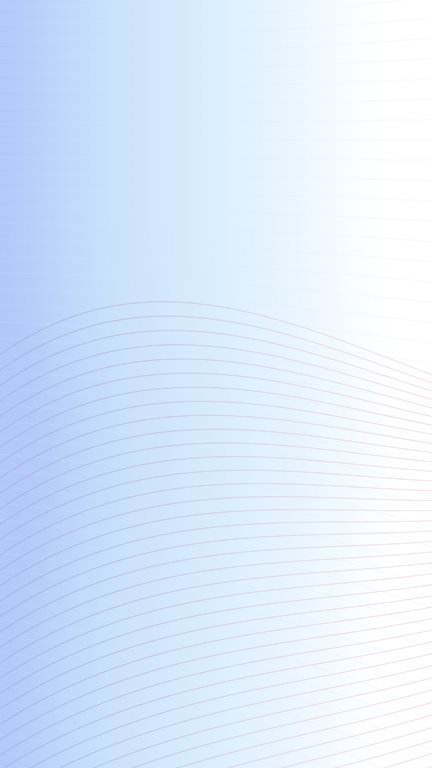
Reproduce this background procedurally as a WebGL 1 fragment shader.

```glsl
precision highp float;

uniform vec2 u_resolution;

const vec3 PERIWINKLE = vec3(0.700, 0.785, 0.975);
const vec3 SKY = vec3(0.775, 0.868, 0.983);
const vec3 ICE = vec3(0.855, 0.930, 0.990);
const vec3 MIST = vec3(0.925, 0.968, 1.0);
const vec3 WHITE = vec3(1.0);
const vec3 MAUVE = vec3(0.68, 0.64, 0.83);
const vec3 ROSE = vec3(0.93, 0.79, 0.86);
const vec3 FAINT = vec3(0.84, 0.91, 0.97);

const int WAVE_COUNT = 42;
const float WAVE_WIDTH = 0.0017;
const float WAVE_ALPHA = 0.45;
const float WAVE_TOP = 0.462;
const float WAVE_STEP = 0.02005;
const float FAINT_STEP = 0.0215;
const float FAINT_WIDTH = 0.0018;
const float FAINT_ALPHA = 0.14;
const float HAZE_SHIFT = 0.055;

// Horizontal ramp from blue to white
vec3 ramp(float t) {
  vec3 c = mix(PERIWINKLE, SKY, smoothstep(-0.02, 0.24, t));
  c = mix(c, ICE, clamp((t - 0.20) / 0.28, 0.0, 1.0));
  c = mix(c, MIST, clamp((t - 0.48) / 0.23, 0.0, 1.0));
  return mix(c, WHITE, smoothstep(0.66, 0.91, t));
}

// Coverage of a line of the given width, softened by one pixel
float stroke(float dist, float width, float pixel) {
  float visible = max(width, pixel);
  float edge = smoothstep(0.5 * (visible + pixel), 0.5 * (visible - pixel), dist);
  return edge * width / visible;
}

// Distance to wave i: a cubic that flattens and tilts with the index
float waveDistance(vec2 p, float i, float aspect) {
  float a = -0.401 + 0.00156 * i;
  float b = 0.669 - 0.01458 * i + 0.000091 * i * i;
  float c = -0.242 + 0.00339 * i;
  float y = WAVE_TOP + WAVE_STEP * i + p.x * (a + p.x * (b + p.x * c));
  float slope = (a + p.x * (2.0 * b + 3.0 * c * p.x)) / aspect;
  return abs(p.y - y) / sqrt(1.0 + slope * slope);
}

// Barely visible repeating lines, rising at the top and falling lower down
float faintLines(vec2 p, float pixel) {
  float tilt = mix(-0.035, 0.05, p.y / 0.45);
  float bend = tilt * p.x * (0.6 + 0.4 * p.x);
  float cell = fract((p.y - bend) / FAINT_STEP) - 0.5;
  return stroke(abs(cell) * FAINT_STEP, FAINT_WIDTH, pixel);
}

void main() {
  // Both axes run from 0 to 1, with y measured down from the top
  vec2 p = gl_FragCoord.xy / u_resolution;
  p.y = 1.0 - p.y;
  float pixel = 1.0 / u_resolution.y;
  float aspect = u_resolution.x / u_resolution.y;

  // Background with a bluer haze below the middle
  float offset = (p.y - 0.60) / 0.18;
  vec3 color = ramp(p.x - HAZE_SHIFT * exp(-offset * offset));

  color = mix(color, FAINT, FAINT_ALPHA * faintLines(p, pixel));

  // Fan of waves
  float waves = 0.0;
  for (int i = 0; i < WAVE_COUNT; i++) {
    float dist = waveDistance(p, float(i), aspect);
    waves = max(waves, stroke(dist, WAVE_WIDTH, pixel));
  }
  vec3 waveColor = mix(MAUVE, ROSE, smoothstep(0.0, 0.9, p.x));
  color = mix(color, waveColor, WAVE_ALPHA * waves);

  gl_FragColor = vec4(color, 1.0);
}
```
